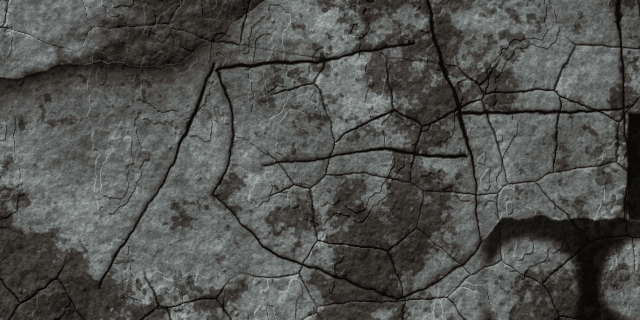
Write a Shadertoy shader that draws this texture.

```glsl
// Weathered grey-green cliff face: fractured slabs, flaking skin and brown stains.
// A height field of plates, flakes and seams is lit from the upper left; noise
// stains, two overhangs and grain then set one tone, which a ramp turns to colour.

float hash(vec2 p) {
    return fract(sin(dot(p, vec2(127.1, 311.7))) * 43758.5453);
}

float noise(vec2 p) {
    vec2 i = floor(p), f = fract(p);
    f = f * f * (3.0 - 2.0 * f);
    return mix(mix(hash(i), hash(i + vec2(1, 0)), f.x),
               mix(hash(i + vec2(0, 1)), hash(i + vec2(1, 1)), f.x), f.y);
}

float fbm(vec2 p) {
    float sum = 0.0, amp = 0.5;
    for (int i = 0; i < 5; i++) {
        sum += amp * noise(p);
        p = mat2(1.6, 1.2, -1.2, 1.6) * p + 3.7;
        amp *= 0.5;
    }
    return sum / 0.97;
}

// Voronoi plates: x = distance to the border, y = random value of the plate
vec2 plates(vec2 p) {
    vec2 cell = floor(p), near1 = vec2(9), near2 = vec2(9);
    float id = 0.0;
    for (int j = -1; j <= 1; j++)
    for (int i = -1; i <= 1; i++) {
        vec2 c = cell + vec2(i, j);
        vec2 r = c + 0.1 + 0.8 * vec2(hash(c), hash(c + 41.3)) - p;
        if (dot(r, r) < dot(near1, near1)) {
            near2 = near1; near1 = r; id = hash(c + 17.9);
        } else if (dot(r, r) < dot(near2, near2)) near2 = r;
    }
    return vec2(dot(0.5 * (near1 + near2), normalize(near2 - near1)), id);
}

// Distance to a bowed segment
float seam(vec2 p, vec2 a, vec2 b, float bow) {
    vec2 ab = b - a;
    float t = clamp(dot(p - a, ab) / dot(ab, ab), 0.0, 1.0);
    vec2 side = normalize(vec2(-ab.y, ab.x));
    return length(p - a - ab * t - side * bow * 4.0 * t * (1.0 - t));
}

// Long fractures that split the face into slabs
float seams(vec2 p) {
    float d = seam(p, vec2(0.65, 0.82), vec2(0.31, 0.10), 0.03);
    d = min(d, seam(p, vec2(0.66, 0.80), vec2(1.30, 0.86), -0.01));
    d = min(d, seam(p, vec2(1.33, 1.02), vec2(1.50, 0.25), 0.02));
    d = min(d, seam(p, vec2(0.82, 0.48), vec2(1.44, 0.52), 0.02));
    d = min(d, seam(p, vec2(0.66, 0.80), vec2(0.68, 0.38), 0.05));
    d = min(d, seam(p, vec2(0.68, 0.38), vec2(1.24, 0.06), -0.05));
    d = min(d, seam(p, vec2(1.24, 0.06), vec2(1.50, 0.25), -0.03));
    d = min(d, seam(p, vec2(1.43, 0.64), vec2(1.96, 0.66), -0.01));
    return min(d, seam(p, vec2(1.93, 1.02), vec2(1.965, 0.31), 0.0));
}

vec2 warp(vec2 p) {
    vec2 broad = vec2(noise(p * 6.0), noise(p * 6.0 + 31.0)) - 0.5;
    vec2 fine = vec2(fbm(p * 24.0), fbm(p * 24.0 + 9.0)) - 0.5;
    return p + 0.035 * broad + 0.018 * fine;
}

// Returns height, seam distance, plate border distance, plate value
vec4 relief(vec2 p) {
    vec2 q = warp(p);
    vec2 plate = plates(q * vec2(4.0, 4.6));
    float seamDist = seams(q), border = plate.x / 4.3;
    float broken = smoothstep(0.45, 0.65, noise(p * 3.0 + 7.0));
    float flake = fbm(p * vec2(5.5, 4.0) + 3.0);
    float h = 0.006 * broken * plate.y + 0.014 * fbm(p * 24.0);
    h += 0.005 * smoothstep(0.50, 0.515, flake) + 0.005 * smoothstep(0.61, 0.625, flake);
    h -= 0.008 * exp(-seamDist / 0.006) + 0.004 * broken * exp(-border / 0.004);
    return vec4(h, seamDist, border, plate.y);
}

float crack(float d, float width, float px) {
    return 1.0 - smoothstep(width - px, width + 1.5 * px, d);
}

// Positive inside an ellipse, 1 at its centre
float bulge(vec2 p, vec2 centre, vec2 radii) {
    return 1.0 - length((p - centre) / radii);
}

// Darkness below a ledge, fading downwards
float overhang(float below, float depth, float px) {
    return smoothstep(-px, 2.0 * px, below) * exp(-max(below, 0.0) / depth);
}

vec3 rockColour(float tone) {
    vec3 tint = mix(vec3(1.12, 1.0, 0.90), vec3(0.965, 1.01, 1.0), smoothstep(0.12, 0.42, tone));
    return tone * tint;
}

void mainImage(out vec4 fragColor, in vec2 fragCoord) {
    float px = 1.0 / iResolution.y;
    vec2 p = fragCoord * px;
    float rough = fbm(p * 16.0) - 0.5, speck = fbm(p * 60.0) - 0.5;

    // Lit stone
    vec4 rock = relief(p);
    float slope = (rock.x - relief(p + 0.004 * vec2(-0.5, 0.85)).x) / 0.004;
    float tone = 0.44 + 0.30 * (fbm(p * 4.0 + 11.0) - 0.5) + 0.06 * (rock.w - 0.5);

    // Stains, drawn out downwards, with speckled rims
    float stain = fbm(p * vec2(4.5, 2.6) + 21.0) + 0.55 * rough + 0.6 * speck;
    stain += 0.22 * max(bulge(p, vec2(1.12, 0.33), vec2(0.32, 0.24)), 0.0);
    stain += 0.30 * max(bulge(p, vec2(0.08, 0.12), vec2(0.35, 0.30)), 0.0);
    stain += 0.08 * (1.0 - smoothstep(0.0, 0.5, p.y));
    tone *= 1.0 - 0.56 * smoothstep(0.50, 0.70, stain);

    // Boulder at the upper left
    float ledge = 0.75 + 0.05 * smoothstep(0.0, 0.25, p.x) + 0.24 * smoothstep(0.5, 0.95, p.x);
    float below = ledge + 0.05 * rough - p.y;
    float boulder = smoothstep(-px, px, -below) * smoothstep(0.02, 0.03, p.x + 0.03 * rough);
    float streak = fbm(mat2(0.9, -0.44, 0.44, 0.9) * p * vec2(9.0, 34.0)) - 0.5;
    float turn = smoothstep(0.15, 0.45, p.x - 0.8 * (p.y - 0.85) + 0.5 * rough);
    float boulderTone = mix(0.43, 0.19, turn) + 0.22 * streak;
    tone = mix(tone, boulderTone * (1.0 - 0.5 * exp(below / 0.02)), boulder);

    // Relief and grain
    tone += clamp(slope * 0.34, -0.20, 0.14) * (0.5 + tone);
    tone += (0.22 * speck + 0.09 * (noise(p * 170.0) - 0.5)) * (0.4 + 1.4 * tone);

    // Fractures
    float open = noise(p * 5.0 + 2.0);
    float face = 1.0 - boulder;
    float split = smoothstep(0.42, 0.62, noise(p * 3.0 + 7.0));
    tone *= 1.0 - 0.30 * face * exp(-rock.y / 0.014);
    tone *= 1.0 - 0.88 * face * crack(rock.y, 0.001 + 0.005 * open * open, px);
    tone *= 1.0 - 0.75 * face * split * crack(rock.z, 0.003 * open, px);

    // Shadow under the boulder, and the hollow at the lower right with its stones
    float shade = overhang(below, 0.05, px) * (1.0 - smoothstep(0.45, 0.95, p.x)) * face;
    float lip = 0.32 - 0.9 * max(1.58 - p.x, 0.0) + 0.04 * rough - p.y;
    float stones = max(bulge(p, vec2(1.66, 0.10), vec2(0.17, 0.18)),
                       bulge(p, vec2(2.0, 0.12), vec2(0.14, 0.15)));
    float hollow = smoothstep(-px, 2.0 * px, lip) * smoothstep(1.48, 1.54, p.x);
    hollow *= 1.0 - smoothstep(-0.02, 0.22, stones + 0.3 * rough);
    float slot = smoothstep(1.955, 1.965, p.x + 0.03 * rough)
               * smoothstep(0.29, 0.32, p.y) * (1.0 - smoothstep(0.64, 0.66, p.y));
    tone *= 1.0 - 0.88 * max(shade, max(0.9 * hollow, slot));

    fragColor = vec4(rockColour(clamp(tone, 0.035, 0.66)), 1.0);
}
```
